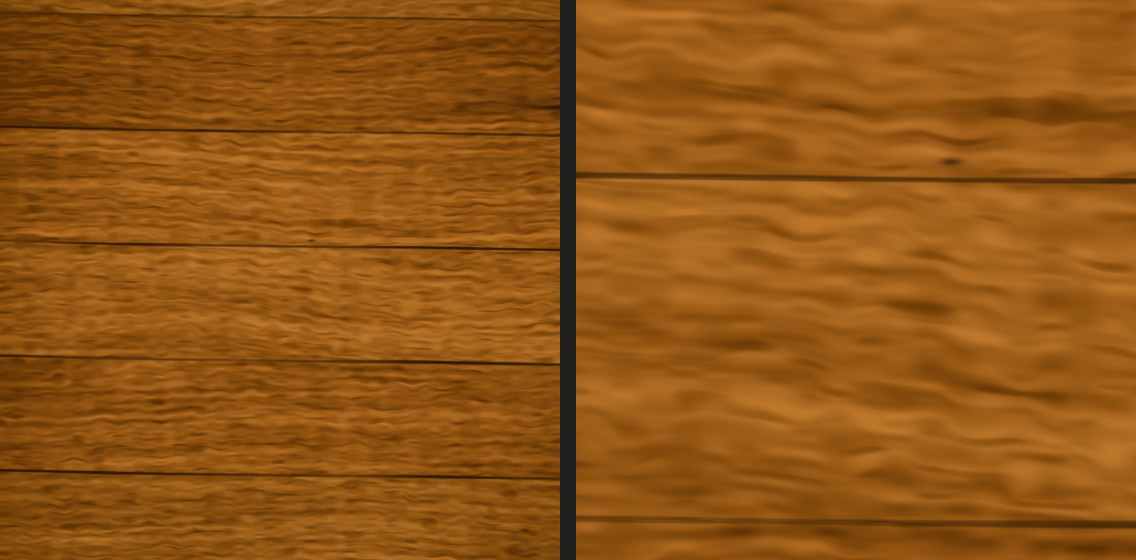
Left, the full canvas; right, a detail of the centre.
This texture is drawn by a Shadertoy shader. Its source:

```glsl
const float BOARD_HEIGHT = 0.2045;
const float FIRST_SEAM = 0.159;
const float SEAM_SLOPE = 0.0145;
const vec3 DARK_WOOD = vec3(0.37, 0.195, 0.01);
const vec3 MID_WOOD = vec3(0.555, 0.318, 0.06);
const vec3 LIGHT_WOOD = vec3(0.74, 0.465, 0.17);
const vec3 SEAM_COLOR = vec3(0.16, 0.08, 0.01);

// Lightness offset of each board, bottom to top
const float BOARD_TONE[6] = float[6](0.02, -0.04, 0.08, 0.01, -0.10, 0.06);

float hash(vec2 p) {
    return fract(sin(dot(p, vec2(127.1, 311.7))) * 43758.5453);
}

float noise(vec2 p) {
    vec2 i = floor(p);
    vec2 f = fract(p);
    f = f * f * (3.0 - 2.0 * f);
    float low = mix(hash(i), hash(i + vec2(1.0, 0.0)), f.x);
    float high = mix(hash(i + vec2(0.0, 1.0)), hash(i + vec2(1.0, 1.0)), f.x);
    return mix(low, high, f.y);
}

// Bend the fibres into slow waves and small ripples
vec2 warpGrain(vec2 p, float seed) {
    float wave = noise(p * vec2(2.2, 4.0) + seed) - 0.5;
    float ripple = noise(p * vec2(38.0, 45.0) + seed) - 0.5;
    return p + vec2(0.0, 0.045 * wave + 0.007 * ripple);
}

// Signed lightness of the grain, centred near zero
float grain(vec2 p, float seed) {
    vec2 q = warpGrain(p, seed);
    float bands = noise(q * vec2(1.5, 24.0) + seed) - 0.5;
    float rings = noise(q * vec2(5.0, 115.0) + seed * 1.7) - 0.5;
    float phase = 9.0 * noise(q * vec2(3.0, 16.0) + seed * 0.7);
    float lines = sin(q.y * 340.0 + phase);
    float lineFade = noise(q * vec2(9.0, 50.0) + seed * 1.3);
    float fibres = noise(q * vec2(55.0, 210.0) + seed * 2.3) - 0.5;
    float pores = smoothstep(0.60, 0.95, noise(q * vec2(28.0, 150.0) + seed * 3.1));
    return 0.16 * bands + 0.36 * rings + 0.13 * lines * lineFade
         + 0.32 * fibres - 0.26 * pores + 0.03;
}

vec3 woodColor(float lightness) {
    float t = clamp(lightness, 0.0, 1.0) * 2.0;
    return mix(mix(DARK_WOOD, MID_WOOD, min(t, 1.0)), LIGHT_WOOD, max(t - 1.0, 0.0));
}

// Soft elliptical stain
float stain(vec2 p, vec2 center, vec2 radius) {
    vec2 d = (p - center) / radius;
    return exp(-dot(d, d));
}

// Dark line whose width and strength drift along the joint
float seamMask(float dist, float x, float seed, float pixel) {
    float wear = noise(vec2(x * 11.0, seed * 5.3));
    float halfWidth = mix(0.0002, 0.0014, wear);
    float line = 1.0 - smoothstep(halfWidth, halfWidth + 0.0013 + pixel, dist);
    float strength = smoothstep(0.1, 0.75, noise(vec2(x * 5.0, seed * 9.1)));
    return line * mix(0.4, 1.0, strength);
}

// Darkening towards the left side and the corners
float edgeShade(vec2 uv) {
    float left = exp(-uv.x * 9.0);
    vec2 c = uv - vec2(0.52, 0.48);
    return 0.13 * left + 0.25 * smoothstep(0.12, 0.55, dot(c, c));
}

void mainImage(out vec4 fragColor, in vec2 fragCoord) {
    vec2 uv = fragCoord / iResolution.xy;
    float pixel = 1.0 / iResolution.y;

    // Locate the board and its nearest joint
    float wobble = 0.003 * (noise(vec2(uv.x * 4.0, 3.0)) - 0.5);
    float row = (uv.y + SEAM_SLOPE * uv.x + wobble - FIRST_SEAM) / BOARD_HEIGHT;
    float board = floor(row);
    float joint = floor(row + 0.5);
    float seamDist = abs(row - joint) * BOARD_HEIGHT;
    float seed = board * 17.3 + 41.0;

    // Board tone, grain and broad light
    int index = clamp(int(board) + 1, 0, 5);
    float patches = noise(uv * vec2(3.0, 7.0) + seed) - 0.5;
    float lightness = 0.57 + BOARD_TONE[index] + 0.07 * patches;
    lightness += 1.1 * grain(uv, seed) - edgeShade(uv);
    lightness -= 0.08 * exp(-seamDist * 160.0);
    vec3 color = woodColor(lightness);

    // Slight change of warmth between boards
    float warmth = hash(vec2(board, 8.0)) - 0.5;
    color *= 1.0 + warmth * vec3(0.02, -0.04, -0.15);

    // Small scattered specks and one long streak
    float marks = 0.0;
    for (int i = 0; i < 4; i++) {
        float k = float(i);
        vec2 center = vec2(hash(vec2(k, 2.0)), hash(vec2(k, 5.0)));
        marks = max(marks, 0.65 * stain(uv, center, vec2(0.007, 0.0025)));
    }
    marks = max(marks, 0.85 * stain(uv, vec2(0.99, 0.808), vec2(0.05, 0.004)));
    marks = max(marks, 0.35 * stain(uv, vec2(0.94, 0.82), vec2(0.12, 0.014)));

    // Joints, fainter along the top board
    float seam = seamMask(seamDist, uv.x, joint + 2.0, pixel);
    seam *= joint > 3.5 ? 0.5 : 0.9;
    color = mix(color, SEAM_COLOR, max(seam, marks));
    fragColor = vec4(color, 1.0);
}
```
